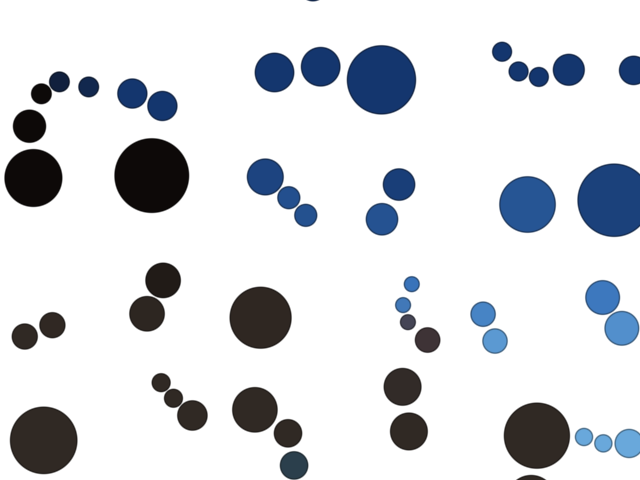
Give the GLSL for this background, as a WebGL 1 fragment shader.

```glsl
precision highp float;
// Loose chains of small discs and lone large discs on white, tinted by a hidden landscape.

uniform vec2 u_resolution;

#define CELL 0.238          // side of one cluster cell, in canvas heights
#define LONE_SHARE 0.35     // share of cells with one large disc
#define LONE_RADII vec2(0.081, 0.056)
#define BEAD_RADII vec2(0.042, 0.016)
#define RIM 0.0024          // width of the dark outline
#define SEED 7.0
#define NAVY vec3(0.08, 0.21, 0.43)
#define AZURE vec3(0.22, 0.45, 0.73)
#define PALE vec3(0.41, 0.66, 0.86)
#define COAL vec3(0.05, 0.035, 0.03)
#define EARTH vec3(0.19, 0.16, 0.14)
#define SLATE vec3(0.17, 0.25, 0.30)

vec2 hash2(vec2 p) {
    vec3 q = fract((p.xyx + SEED) * vec3(0.1031, 0.1030, 0.0973));
    q += dot(q, q.yzx + 33.33);
    return fract((q.xx + q.yz) * q.zy);
}

float gradientDot(vec2 corner, vec2 offset) {
    return dot(hash2(corner) * 2.0 - 1.0, offset);
}

float gradientNoise(vec2 p) {
    vec2 i = floor(p), f = fract(p);
    vec2 u = f * f * f * (f * (f * 6.0 - 15.0) + 10.0);
    vec2 e = vec2(1.0, 0.0);
    float low = mix(gradientDot(i, f), gradientDot(i + e, f - e), u.x);
    float high = mix(gradientDot(i + e.yx, f - e.yx), gradientDot(i + 1.0, f - 1.0), u.x);
    return mix(low, high, u.y);
}

// Sky darkens upwards; dark land lies below a falling diagonal.
vec3 landscape(vec2 p) {
    float broad = gradientNoise(p * 4.0);
    float fine = gradientNoise(p * 9.0 + 20.0);
    vec3 sky = mix(PALE, AZURE, smoothstep(0.22, 0.42, p.y));
    sky = mix(sky, NAVY, smoothstep(0.42, 0.68, p.y + 0.1 * fine));

    vec3 land = mix(EARTH, COAL, smoothstep(0.3, 0.55, p.y));
    land = mix(land, SLATE, smoothstep(0.05, 0.3, fine) * (1.0 - smoothstep(0.2, 0.4, p.y)));
    land.r += 0.08 * smoothstep(0.5, 0.9, p.x) * smoothstep(0.15, 0.35, p.y);

    float depth = 0.96 - 0.75 * p.x - p.y + 0.35 * broad;
    return mix(sky, land, smoothstep(-0.04, 0.05, depth));
}

// Paints one outlined disc over the colour beneath it.
vec3 paintDisc(vec3 under, vec2 p, vec2 center, float radius) {
    float soft = 1.0 / u_resolution.y;
    float d = length(p - center) - radius;
    float cover = 1.0 - smoothstep(-soft, soft, d);
    vec3 fill = landscape(center);
    fill *= 1.0 - 0.45 * smoothstep(-RIM - soft, -RIM + soft, d);
    return mix(under, fill, cover);
}

// Paints the lone disc or the bent chain that belongs to a cell.
vec3 paintCluster(vec3 color, vec2 p, vec2 cell) {
    vec2 place = hash2(cell);
    vec2 shape = hash2(cell + 41.0);
    float kind = fract(dot(cell, vec2(0.7549, 0.5698)) + 0.15);  // evenly spread sizes

    float small = (kind - LONE_SHARE) / (1.0 - LONE_SHARE);
    float radius = mix(BEAD_RADII.x, BEAD_RADII.y, small);
    float count = 2.0 + floor(3.0 * small * shape.x);
    if (kind < LONE_SHARE) {
        radius = mix(LONE_RADII.x, LONE_RADII.y, kind / LONE_SHARE);
        count = 1.0;
    }

    float spacing = radius * mix(2.08, 2.4, shape.y * shape.y);
    float extent = 0.5 * (count - 1.0) * spacing + radius;
    float room = max(0.0, 0.5 * CELL - extent);
    vec2 middle = (cell + 0.5) * CELL + (place * 2.0 - 1.0) * room;

    float angle = 6.2832 * fract(place.x * 7.0 + shape.y);
    vec2 along = vec2(cos(angle), sin(angle));
    vec2 across = vec2(-along.y, along.x);
    float bend = (shape.x - 0.5) * 0.5 / radius;

    for (int i = 0; i < 4; i++) {
        float n = float(i);
        if (n >= count) break;
        float s = (n - 0.5 * (count - 1.0)) * spacing;
        float grow = (count > 2.5 && n > count - 1.5) ? 0.6 : 0.0;  // larger last bead
        vec2 center = middle + along * (s + grow * radius) + across * bend * s * s;
        color = paintDisc(color, p, center, radius * (1.0 + grow));
    }
    return color;
}

void main() {
    vec2 p = gl_FragCoord.xy / u_resolution.y;
    vec2 home = floor(p / CELL);
    vec3 color = vec3(1.0);

    // Clusters may reach into neighbouring cells.
    for (int y = -1; y <= 1; y++) {
        for (int x = -1; x <= 1; x++) {
            color = paintCluster(color, p, home + vec2(float(x), float(y)));
        }
    }
    gl_FragColor = vec4(color, 1.0);
}
```
